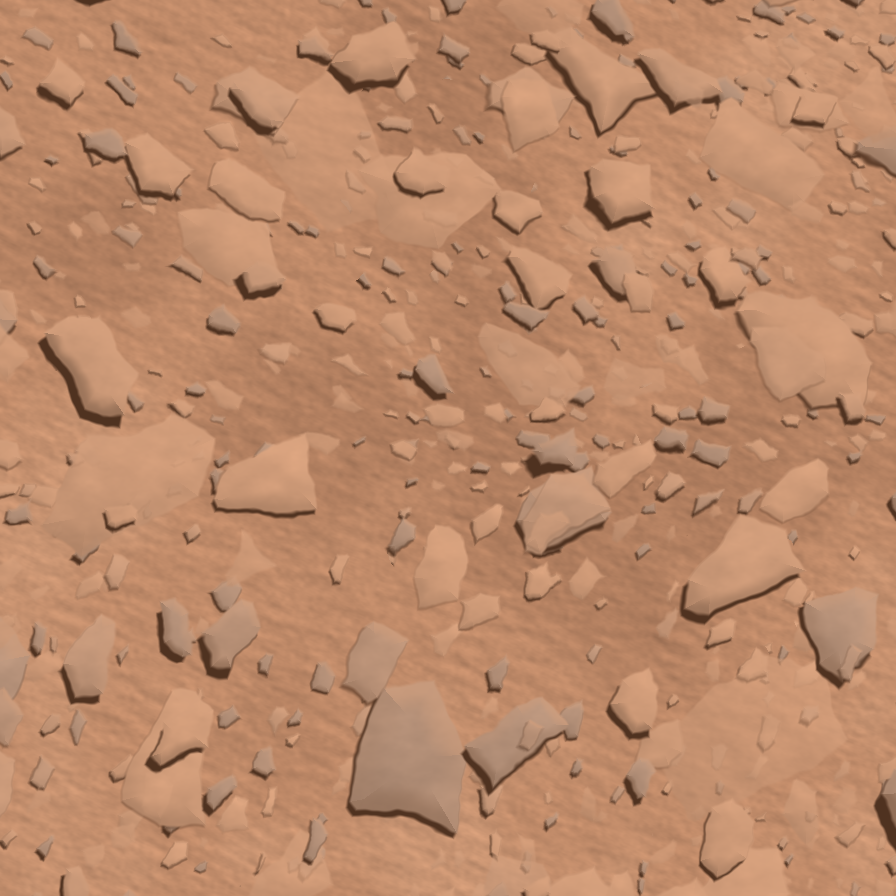
A Shadertoy shader for this texture:

```glsl
// Dusty red desert ground strewn with flat, half-buried angular stones and thin shadows.

const vec3 SAND = vec3(0.752, 0.542, 0.410);
const vec3 SAND_SHADE = vec3(0.690, 0.492, 0.370);
const vec3 DUST_LIT = vec3(0.822, 0.618, 0.482);
const vec3 GREY_STONE = vec3(0.700, 0.560, 0.468);
const vec3 STONE_SHADE = vec3(0.530, 0.395, 0.305);
const vec3 SHADOW = vec3(0.310, 0.195, 0.125);
const vec2 SUN = vec2(0.50, 0.866);
const float TAU = 6.28318;

float hash(vec2 p) {
    return fract(sin(dot(p, vec2(127.1, 311.7))) * 43758.5453);
}

float noise(vec2 p) {
    vec2 i = floor(p), f = fract(p);
    f = f * f * (3.0 - 2.0 * f);
    float low = mix(hash(i), hash(i + vec2(1, 0)), f.x);
    float high = mix(hash(i + vec2(0, 1)), hash(i + vec2(1, 1)), f.x);
    return mix(low, high, f.y);
}

float fbm(vec2 p) {
    float sum = 0.0, amp = 0.5;
    for (int i = 0; i < 4; i++) {
        sum += amp * noise(p);
        p = mat2(1.6, 1.2, -1.2, 1.6) * p + 7.3;
        amp *= 0.5;
    }
    return sum / 0.9375;
}

// Irregular convex polygon: x is the signed distance, yz the normal of the nearest side.
vec3 slab(vec2 p, vec2 halfSize, float tilt, float seed) {
    vec3 side = vec3(-1e3, 0.0, 0.0);
    for (int i = 0; i < 6; i++) {
        float k = float(i);
        float a = TAU * (k + 0.7 * hash(vec2(seed, k))) / 6.0;
        float reach = length(halfSize * vec2(cos(a), sin(a)));
        reach *= mix(0.65, 1.0, hash(vec2(k, seed + 4.7)));
        vec2 normal = vec2(cos(a + tilt), sin(a + tilt));
        float d = dot(p, normal) - reach;
        if (d > side.x) side = vec3(d, normal);
    }
    return side;
}

// Lays one jittered grid of stones, with their shadows, over the ground.
vec3 scatterStones(vec3 ground, vec2 p, float cells, float share, float relief, float slim, float layer) {
    vec2 g = p * cells + layer * 0.37;
    float soft = 0.0022 * cells;
    float wobble = 0.16 * (fbm(g * 3.0 + layer) - 0.5);
    float grain = fbm(p * vec2(30.0, 46.0)) - 0.5;
    for (int y = 1; y >= -1; y--)
    for (int x = -1; x <= 1; x++) {
        vec2 id = floor(g) + vec2(x, y);
        float seed = 90.0 * hash(id + layer);
        if (hash(id + layer + 31.3) > share) continue;
        vec2 centre = id + 0.25 + 0.5 * vec2(hash(vec2(seed, 1.3)), hash(vec2(seed, 2.9)));
        vec2 q = g - centre;
        if (dot(q, q) > 1.3) continue;

        // Far stones lie along a falling diagonal, near ones stand steeper.
        float farness = smoothstep(0.35, 0.6, (centre.y - layer * 0.37) / cells);
        float tilt = mix(1.15, -0.5, farness) + 1.2 * (hash(vec2(seed, 5.1)) - 0.5);
        float size = mix(0.28, 0.52, hash(vec2(seed, 6.7)));
        vec2 halfSize = size * vec2(1.0, slim * mix(0.7, 1.4, hash(vec2(seed, 8.2))));
        float proud = pow(hash(vec2(seed, 9.4)), 1.5);
        float height = relief * proud;

        // Shadow slides away from the sun.
        float shadowDist = slab(q + SUN * height, halfSize, tilt, seed).x + wobble;
        float dark = (1.0 - smoothstep(-soft, soft, shadowDist)) * smoothstep(0.08, 0.4, proud);
        ground = mix(ground, SHADOW, dark);

        // Flat top, bright sunward rim, dim far facet.
        vec3 side = slab(q, halfSize, tilt, seed);
        float d = side.x + wobble;
        float light = dot(side.yz, SUN);
        float greyness = smoothstep(0.4, 0.68, 0.5 * hash(vec2(seed, 11.8)) + 0.5 * proud);
        vec3 stone = mix(mix(SAND, DUST_LIT, 0.85), GREY_STONE, greyness);
        stone *= 1.0 + 0.14 * grain + 0.16 * dot(q, SUN);
        float bevel = smoothstep(-0.6 * halfSize.y, -0.1 * halfSize.y, d);
        stone = mix(stone, DUST_LIT, 0.6 * bevel * max(light, 0.0));
        stone = mix(stone, STONE_SHADE, bevel * max(-light, 0.0) * mix(0.1, 0.85, proud));
        float cover = (1.0 - smoothstep(-soft, soft, d)) * mix(0.6, 1.0, smoothstep(0.0, 0.2, proud));
        ground = mix(ground, stone, cover);
    }
    return ground;
}

// Sand with broad tone patches and fine, sunlit, slightly slanted ripples.
vec3 sandGround(vec2 p) {
    float tone = fbm(p * 4.5 + 1.7);
    vec3 sand = mix(SAND_SHADE, SAND, smoothstep(0.25, 0.48, tone));
    sand = mix(sand, DUST_LIT, 0.5 * smoothstep(0.52, 0.75, tone));
    vec2 r = vec2(p.x + 0.3 * p.y, p.y + 0.25 * p.x) * vec2(42.0, 80.0);
    float slope = fbm(r) - fbm(r + SUN * 0.5);
    return sand * (1.0 + 0.2 * slope + 0.05 * (noise(p * 190.0) - 0.5));
}

void mainImage(out vec4 fragColor, in vec2 fragCoord) {
    vec2 p = fragCoord / iResolution.y;
    float rubble = smoothstep(0.4, 0.65, fbm(p * 4.0 + 3.0));

    // Slivers first, then the great slabs, then loose stones on top.
    vec3 colour = sandGround(p);
    colour = scatterStones(colour, p, 38.0, 0.1 + 0.35 * rubble, 0.16, 0.4, 11.0);
    colour = scatterStones(colour, p, 20.0, 0.38, 0.12, 0.4, 23.0);
    colour = scatterStones(colour, p, 4.4, 0.62, 0.06, 0.5, 37.0);
    colour = scatterStones(colour, p, 6.5, 0.55, 0.10, 0.5, 53.0);
    colour = scatterStones(colour, p, 10.0, 0.38, 0.14, 0.48, 61.0);
    colour = scatterStones(colour, p, 17.0, 0.16, 0.17, 0.4, 71.0);
    fragColor = vec4(colour, 1.0);
}
```
